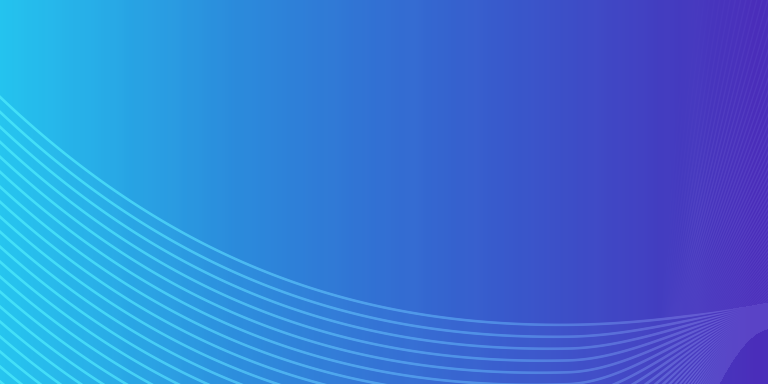
A WebGL 1 fragment shader for this background:

```glsl
precision highp float;
// A cyan-to-violet gradient crossed by a ribbon of thin light curves.
// The curves share one sagging profile and pinch together at the right, where a
// faint fan of steep rays rises. Distances are in canvas heights (x runs 0 to 2).

uniform vec2 u_resolution;

#define LINE_COUNT 30.0
#define LINE_HALF_WIDTH 0.0034
#define LEFT_SPACING 0.039
#define MID_SPACING 0.031
#define PINCH 0.92
#define VALLEY vec2(1.46, 0.154)
#define FAN_ORIGIN vec2(1.70, -0.06)
#define FAN_RAYS 80.0
#define FAN_STRENGTH 0.24
#define RIBBON_TINT 0.05
#define BAND_STRENGTH 0.018
#define GRADIENT_SHIFT 0.018

float hash(float n) {
    return fract(sin(n * 127.1) * 43758.5);
}

// One-dimensional gradient noise, used for soft vertical bands.
float gradientNoise(float x) {
    float cell = floor(x), f = fract(x);
    float a = (hash(cell) * 2.0 - 1.0) * f;
    float b = (hash(cell + 1.0) * 2.0 - 1.0) * (f - 1.0);
    return mix(a, b, f * f * (3.0 - 2.0 * f));
}

// Four-stop horizontal gradient, u from 0 to 1.
vec3 backdrop(float u) {
    vec3 cyan = vec3(0.14, 0.78, 0.94);
    vec3 azure = vec3(0.17, 0.54, 0.86);
    vec3 blue = vec3(0.22, 0.355, 0.80);
    vec3 violet = vec3(0.29, 0.18, 0.73);
    float s = clamp(u, 0.0, 1.0) * 3.0;
    vec3 c = mix(cyan, azure, min(s, 1.0));
    c = mix(c, blue, clamp(s - 1.0, 0.0, 1.0));
    return mix(c, violet, clamp(s - 2.0, 0.0, 1.0));
}

// Height of the uppermost curve.
float topCurve(float x) {
    float t = VALLEY.x - x;
    float lift = max(-t, 0.0);
    return VALLEY.y + t * t * (0.185 + 0.064 * t) + 0.045 * lift * lift;
}

// Vertical gap between neighbouring curves.
float spacing(float x) {
    float gap = mix(LEFT_SPACING, MID_SPACING, x / VALLEY.x);
    return gap * (1.0 - PINCH * smoothstep(1.48, 2.0, x));
}

// Continuous curve number: whole values lie on the curves.
float curveIndex(vec2 p) {
    return (topCurve(p.x) - p.y) / spacing(p.x);
}

// Smooth coverage of lines at whole values; too-fine lines become their mean.
float lineCoverage(float index, float period, float halfWidth, float pixel) {
    float d = abs(fract(index + 0.5) - 0.5) * period;
    float w = min(halfWidth, 0.27 * period);
    float sharp = 1.0 - smoothstep(w - 0.6 * pixel, w + 0.6 * pixel, d);
    return mix(2.0 * w / period, sharp, smoothstep(1.2, 2.5, period / pixel));
}

void main() {
    float pixel = 1.0 / u_resolution.y;
    vec2 uv = gl_FragCoord.xy / u_resolution;
    vec2 p = vec2(uv.x * 2.0, uv.y);

    // Gradient with faint bands
    vec3 color = backdrop(uv.x + GRADIENT_SHIFT);
    color += BAND_STRENGTH * gradientNoise(uv.x * 38.0) * vec3(0.6, 1.0, 0.5);

    // Ribbon of curves
    float e = 0.001;
    float index = curveIndex(p);
    vec2 slope = vec2(curveIndex(p + vec2(e, 0.0)) - curveIndex(p - vec2(e, 0.0)),
                      curveIndex(p + vec2(0.0, e)) - curveIndex(p - vec2(0.0, e))) / (2.0 * e);
    float period = 1.0 / length(slope);
    float inside = step(-0.5, index) * step(index, LINE_COUNT + 0.5);
    float lines = inside * lineCoverage(index, period, LINE_HALF_WIDTH, pixel);
    float edge = pixel / period;
    float fill = smoothstep(-edge, edge, index)
               * (1.0 - smoothstep(LINE_COUNT - edge, LINE_COUNT + edge, index));
    vec3 glow = mix(vec3(0.28, 0.90, 0.98), vec3(0.38, 0.70, 0.97), smoothstep(0.0, 0.6, uv.x));
    glow = mix(glow, vec3(0.50, 0.45, 0.88), smoothstep(0.6, 1.0, uv.x));
    color = mix(color, glow, RIBBON_TINT * fill);
    color = mix(color, glow, mix(0.85, 0.50, smoothstep(0.0, 0.85, uv.x)) * lines);

    // Fan of rays above the pinch
    vec2 q = p - FAN_ORIGIN;
    float angle = atan(q.x, q.y);
    float rayPeriod = length(q) / FAN_RAYS;
    float rays = lineCoverage(angle * FAN_RAYS, rayPeriod, 0.0018, pixel);
    float fanMask = smoothstep(0.06, 0.28, angle) * (1.0 - smoothstep(-0.5, 0.5, index));
    fanMask *= 1.0 - 0.5 * smoothstep(0.5, 1.0, p.y);
    color = mix(color, vec3(0.46, 0.40, 0.84), FAN_STRENGTH * rays * fanMask);

    gl_FragColor = vec4(color, 1.0);
}
```
